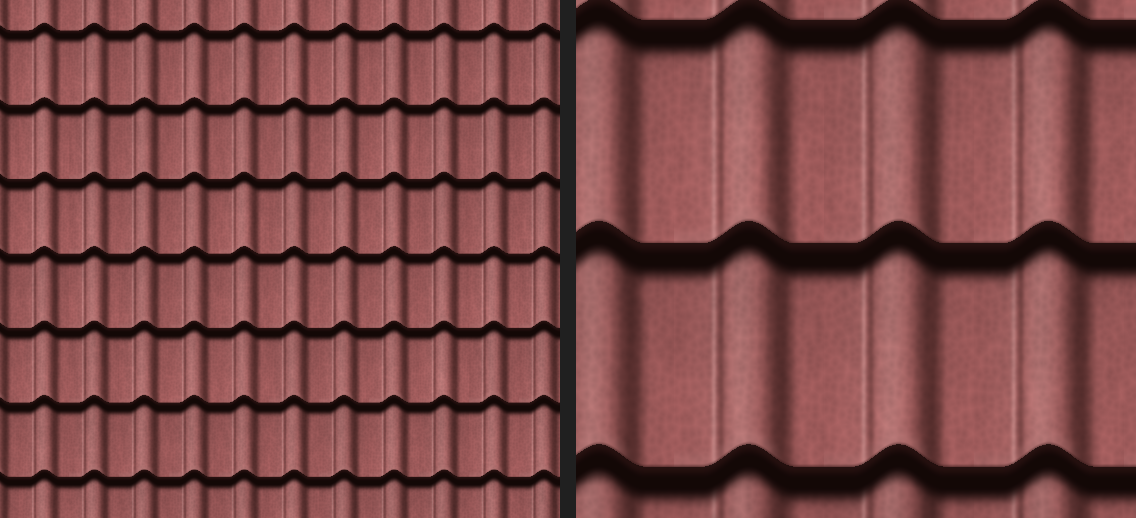
Left: the whole. Right: its middle third, enlarged.
This texture is drawn by a Shadertoy shader. Its source:

```glsl
const vec2 REPEATS = vec2(11.21, 6.96);   // tiles across and down
const vec2 ORIGIN = vec2(0.89, 0.41);     // first roll centre, first lip (in tiles)
const float ARCH_HEIGHT = 0.10;           // rise of the lip over a roll
const float ARCH_HALF_WIDTH = 0.31;
const float LIP_THICKNESS = 0.112;
const float LIP_SOFTNESS = 0.017;
const float SHADOW_LENGTH = 0.04;
const float GRAIN_CELLS = 190.0;
const float MOTTLE_CELLS = 48.0;
const float GRAIN_STRENGTH = 0.10;
const float TILE_VARIATION = 0.05;

const vec3 GAP_COLOR = vec3(0.075, 0.03, 0.025);
const vec3 UNDERSIDE_COLOR = vec3(0.15, 0.065, 0.06);
const vec3 SHADE_COLOR = vec3(0.29, 0.15, 0.145);
const vec3 CLAY_COLOR = vec3(0.605, 0.345, 0.345);
const vec3 PALE_COLOR = vec3(0.72, 0.49, 0.485);

vec2 hash2(vec2 p) {
    vec3 q = fract(p.xyx * vec3(0.1031, 0.1030, 0.0973));
    q += dot(q, q.yzx + 33.33);
    return fract((q.xx + q.yz) * q.zy);
}

// Distance to the nearest scattered point
float cellular(vec2 p) {
    vec2 cell = floor(p);
    float nearest = 2.0;
    for (int j = -1; j <= 1; j++)
    for (int i = -1; i <= 1; i++) {
        vec2 neighbour = cell + vec2(i, j);
        nearest = min(nearest, length(neighbour + hash2(neighbour) - p));
    }
    return nearest;
}

float bump(float x, float centre, float width) {
    float t = (x - centre) / width;
    return exp(-t * t);
}

// Cross-section of one tile: pan, raised seam, groove and round roll
vec3 tileColor(float u, float down) {
    float rollShade = smoothstep(0.04, 0.21, u) * (1.0 - smoothstep(0.22, 0.35, u));
    float groove = bump(u, -0.185, 0.024);
    float seam = bump(u, -0.232, 0.018);
    float highlight = bump(u, -0.055, 0.11);
    float panLight = 0.16 * smoothstep(-0.5, -0.24, u) * (1.0 - smoothstep(-0.24, -0.2, u));

    vec3 color = mix(CLAY_COLOR, PALE_COLOR, clamp(0.62 * highlight + 0.7 * seam + panLight, 0.0, 1.0));
    color = mix(color, SHADE_COLOR, clamp(0.86 * rollShade + 0.42 * groove, 0.0, 1.0));
    return color * mix(0.95, 1.03, smoothstep(0.15, 0.9, down));
}

void mainImage(out vec4 fragColor, in vec2 fragCoord) {
    vec2 uv = fragCoord / iResolution.xy;
    vec2 p = vec2(uv.x, 1.0 - uv.y) * REPEATS - ORIGIN;

    // Tile layout, with rows bent upward over each roll
    float column = floor(p.x + 0.5);
    float u = p.x - column;
    float arch = 0.5 + 0.5 * cos(3.14159 * min(abs(u) / ARCH_HALF_WIDTH, 1.0));
    float bentRow = p.y + ARCH_HEIGHT * arch;
    float row = floor(bentRow);
    float down = bentRow - row;
    vec2 tileRandom = hash2(vec2(column, row) + 17.0);

    // Clay surface with grain, blotches and faint lengthwise streaks
    vec3 color = tileColor(u, down);
    vec2 surface = vec2(uv.x, uv.y * iResolution.y / iResolution.x);
    float grain = cellular(surface * GRAIN_CELLS) - 0.45;
    float mottle = cellular(surface * MOTTLE_CELLS * vec2(1.6, 0.7)) - 0.45;
    float streak = sin(u * 71.0 + tileRandom.x * 6.28) * sin(u * 43.0 + down * 5.0 + tileRandom.y * 6.28);
    color *= 1.0 + GRAIN_STRENGTH * (grain + 0.7 * mottle) + 0.018 * streak;
    color *= 1.0 + TILE_VARIATION * (tileRandom.x - 0.5);

    // Worn pale edge just above the lip
    float wear = smoothstep(0.91, 0.98, down) * (0.12 + 0.2 * tileRandom.y);
    color = mix(color, PALE_COLOR, wear * (1.0 - smoothstep(0.1, 0.25, u)));

    // Shadow cast on the row below
    float below = max(down - LIP_THICKNESS, 0.0) / SHADOW_LENGTH;
    color = mix(color, GAP_COLOR, 0.85 * exp(-below * below * 0.7));

    // Dark lip between rows
    float pixel = REPEATS.y / iResolution.y;
    float softness = max(LIP_SOFTNESS, pixel);
    float halfLip = 0.5 * LIP_THICKNESS;
    float lipOffset = fract(down - halfLip + 0.5) - 0.5;
    float lip = 1.0 - smoothstep(halfLip - softness, halfLip + softness, abs(lipOffset));
    vec3 lipColor = mix(UNDERSIDE_COLOR, GAP_COLOR, smoothstep(-halfLip, 0.0, lipOffset));
    color = mix(color, lipColor, lip);

    fragColor = vec4(clamp(color, 0.0, 1.0), 1.0);
}
```
